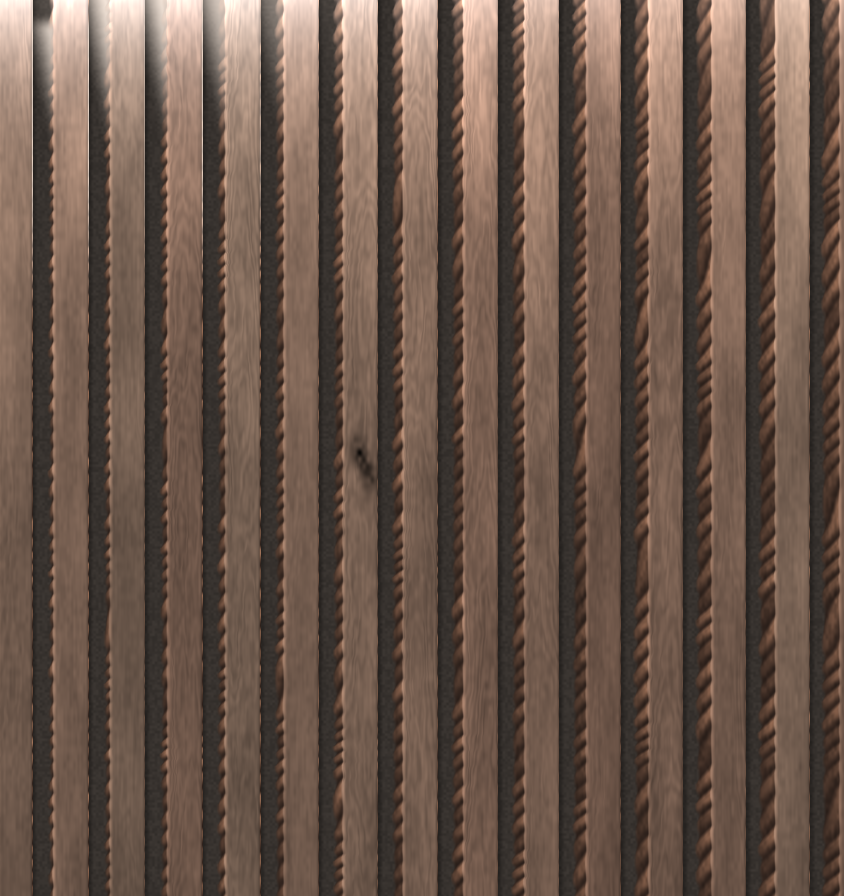
Give the GLSL for this texture, as a Shadertoy shader.

```glsl
// Vertical walnut slats with rough-sawn sides over dark felt, lit from the top left.

float hash(vec2 p) {
    p = fract(p * vec2(0.1031, 0.1137));
    p += dot(p, p.yx + 33.33);
    return fract((p.x + p.y) * p.x * 7.13 + p.y * 5.71);
}

float noise(vec2 p) {
    vec2 i = floor(p), f = fract(p);
    f = f * f * (3.0 - 2.0 * f);
    return mix(mix(hash(i), hash(i + vec2(1, 0)), f.x),
               mix(hash(i + vec2(0, 1)), hash(i + vec2(1, 1)), f.x), f.y);
}

float fbm(vec2 p) {
    float sum = 0.0, amp = 0.5;
    for (int k = 0; k < 4; k++) {
        sum += amp * noise(p);
        p = p * 2.03 + 17.0;
        amp *= 0.5;
    }
    return sum;
}

// Slat coordinate: the spacing widens steadily towards the right
float slatCoord(float x) {
    return (sqrt(0.004356 + 0.001492 * (x - 0.0387)) - 0.066) / 0.000746;
}

// Wood brightness factor; q is the place on the wall, a the place across the slat
float woodGrain(vec2 q, float a, float id) {
    float seed = hash(vec2(id + 20.0, 3.0));
    vec2 o = vec2(id * 7.3 + 50.0, id * 3.1 + 40.0);
    float fibre = noise(vec2(q.x * 420.0, q.y * 38.0) + o) - 0.5;
    float pores = noise(vec2(q.x * 260.0, q.y * 110.0) + o) - 0.5;
    float blotch = fbm(vec2(a * 1.6, q.y * 7.0) + o) - 0.47;
    // Arched growth rings, strong on some slats only
    float warp = fbm(vec2(a * 1.5, q.y * 5.0) + o * 1.7);
    float arch = q.y * 9.0 + (a - 0.5) * (a - 0.3 - 0.4 * seed) * 5.0 + warp * 6.0;
    float rings = sin(arch * 9.0) * smoothstep(0.35, 0.9, seed + warp - 0.3);
    return 1.0 + 0.10 * fibre + 0.10 * pores + 0.38 * blotch + 0.05 * rings;
}

void mainImage(out vec4 fragColor, in vec2 fragCoord) {
    vec2 p = fragCoord / iResolution.xy;
    vec2 q = vec2(p.x, p.y * 1.06);
    float t = 1.0 - p.y;

    // Slat number, position inside the repeat, edge softness
    float u = slatCoord(p.x);
    float id = floor(u), f = fract(u), w = fwidth(u);
    float faceStart = 0.36 + 0.007 * id;
    float gapEnd = 0.30 - 0.008 * id;

    // Sawn bumps on the visible side, coarser and slanted towards the right
    float s = clamp((f - gapEnd) / (faceStart - gapEnd), 0.0, 1.0);
    float bumpY = q.y * mix(52.0, 34.0, p.x) - s * mix(0.2, 0.7, p.x)
                + 1.8 * noise(vec2(id * 5.0 + 30.0, q.y * 14.0));
    float tooth = fract(bumpY);
    float bump = smoothstep(0.0, 0.55, tooth) * smoothstep(1.0, 0.7, tooth);
    bump *= 0.4 + 0.8 * noise(vec2(id * 9.0 + 40.0, floor(bumpY) + 20.0));
    gapEnd += 0.05 * (0.5 - bump);
    faceStart += 0.02 * (0.5 - bump);

    // Light falls off downwards, with a white glow at the top left
    float light = 0.405 + 0.33 * exp(-t * 3.6);
    float glow = exp(-t / 0.065) * mix(1.0, 0.32, smoothstep(0.1, 0.9, p.x));
    vec3 walnut = mix(vec3(1.0, 0.78, 0.66), vec3(1.0, 0.82, 0.70),
                      hash(vec2(id + 31.0, 8.0)));

    // Felt in the gap, washed out near the lamp
    float felt = noise(q * 330.0) - 0.5;
    vec3 color = vec3(0.215, 0.195, 0.18) * (1.0 + 0.22 * felt);
    color *= 1.0 - 0.3 * smoothstep(0.1, 0.0, f);
    float across = f / faceStart;
    float wash = smoothstep(0.19, 0.0, t + 0.10 * (1.0 - across))
               * smoothstep(0.44, 0.2, p.x);
    wash *= 1.0 - 0.85 * smoothstep(0.035, 0.015, t) * (1.0 - smoothstep(0.0, 0.6, abs(id)));
    color = mix(color, vec3(0.98, 0.92, 0.87), wash);

    // Rough side of the slat
    vec3 side = mix(vec3(0.20, 0.145, 0.12), vec3(0.56, 0.40, 0.31),
                    bump * (0.35 + 0.65 * s));
    side *= (0.45 + light) * (0.9 + 0.3 * noise(q * vec2(300.0, 160.0)));
    side = mix(side + glow * 0.3, vec3(0.98, 0.92, 0.87), wash * 0.8);
    color = mix(color, side, smoothstep(gapEnd - w, gapEnd + w + 0.03, f));

    // Front face with grain and a tone of its own
    float a = (f - faceStart) / (1.0 - faceStart);
    float tone = 0.94 + 0.14 * hash(vec2(id + 11.0, 5.0));
    vec3 face = walnut * light * tone * woodGrain(q, a, id);

    // One dark knot on the sixth full slat
    vec2 k = (p - vec2(0.431, 0.482)) / vec2(0.011, 0.034);
    k.x += 0.6 * sin(k.y * 2.2);
    float knot = exp(-dot(k, k) * 1.3) * (1.0 - smoothstep(0.1, 0.6, abs(id - 5.0)));
    face *= 1.0 - 0.75 * knot * (0.5 + noise(q * vec2(190.0, 120.0)));

    // Worn bright left corner and softly shaded right corner
    float rim = smoothstep(0.10, 0.0, abs(a - 0.03));
    face += vec3(0.17, 0.125, 0.10) * rim * (0.3 + 0.9 * bump);
    face *= 1.0 - 0.22 * smoothstep(0.90, 1.0, a);
    face += vec3(0.36, 0.40, 0.44) * glow;
    float mask = smoothstep(faceStart - w, faceStart + w, f)
               * smoothstep(0.0, 1.5 * w, 1.0 - f);
    color = mix(color, face, mask);

    fragColor = vec4(clamp(color, 0.0, 1.0), 1.0);
}
```
